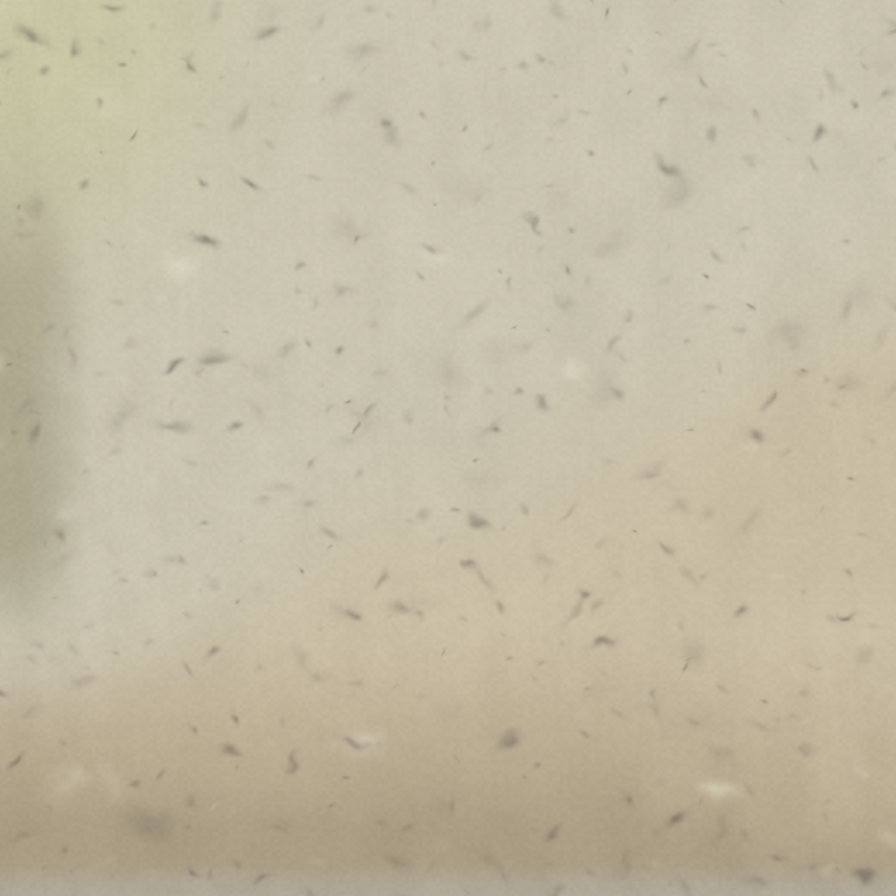
A WebGL 2 fragment shader for this texture:

```glsl
#version 300 es
precision highp float;
// Weathered pale stone: soft warm staining, blurred dark flecks and milky spots.

uniform vec2 u_resolution;
out vec4 fragColor;

const vec3 PALE_GREY = vec3(0.792, 0.770, 0.692);
const vec3 WARM_TAN = vec3(0.790, 0.742, 0.640);
const vec3 BROWN = vec3(0.715, 0.660, 0.555);
const vec3 DEEP_BROWN = vec3(0.655, 0.605, 0.505);
const vec3 BASE_GREY = vec3(0.700, 0.675, 0.620);
const vec3 OLIVE_SHADE = vec3(0.660, 0.640, 0.535);
const vec3 OLIVE_LIGHT = vec3(0.785, 0.775, 0.635);
const vec3 FLECK = vec3(0.400, 0.365, 0.345);
const vec3 MILK = vec3(0.885, 0.865, 0.785);
const float MOTTLE = 0.030;
const float GRAIN = 0.022;
const float GRAIN_CELLS = 260.0;
const float EDGE_WARP = 0.010;

float hash(vec2 p) {
    return fract(sin(dot(p, vec2(127.1, 311.7))) * 43758.5453);
}

float noise(vec2 p) {
    vec2 i = floor(p), f = fract(p);
    f = f * f * (3.0 - 2.0 * f);
    return mix(mix(hash(i), hash(i + vec2(1, 0)), f.x),
               mix(hash(i + vec2(0, 1)), hash(i + vec2(1, 1)), f.x), f.y);
}

float fbm(vec2 p) {
    float sum = 0.0, gain = 0.5;
    for (int i = 0; i < 5; i++) {
        sum += gain * noise(p);
        p = p * 2.03 + 17.3;
        gain *= 0.5;
    }
    return sum;
}

// Soft ellipses, at most one per cell, with random size, tilt and strength.
float blots(vec2 p, float cells, float density, float radius, float stretch, float seed) {
    vec2 home = floor(p * cells);
    float cover = 0.0;
    for (int y = -1; y <= 1; y++) {
        for (int x = -1; x <= 1; x++) {
            vec2 id = home + vec2(x, y);
            vec2 key = id + seed;
            if (hash(key + 5.7) > density) continue;
            vec2 centre = (id + vec2(hash(key), hash(key + 31.4))) / cells;
            float tilt = (hash(key + 12.9) - 0.5) * 2.4;
            float c = cos(tilt), s = sin(tilt);
            vec2 d = mat2(c, -s, s, c) * (p - centre);
            float size = radius * mix(0.55, 1.25, hash(key + 47.1));
            d /= size * vec2(mix(1.0, stretch, hash(key + 63.5)), 0.8);
            float strength = mix(0.25, 1.0, pow(hash(key + 81.2), 3.0));
            cover = max(cover, strength * exp(-1.6 * dot(d, d)));
        }
    }
    return cover;
}

// Broad staining: warm lower right, brown foot, olive left side.
vec3 staining(vec2 p) {
    float drift = fbm(p * 3.0 + 4.0) - 0.5;
    float warmLine = 0.20 + 0.46 * p.x + 0.15 * drift;
    vec3 color = mix(PALE_GREY, WARM_TAN, 1.0 - smoothstep(-0.14, 0.12, p.y - warmLine));

    float foot = p.y + 0.16 * drift - 0.03 * sin(p.x * 5.0);
    color = mix(color, BROWN, 1.0 - smoothstep(0.08, 0.29, foot));
    color = mix(color, DEEP_BROWN, 0.85 * (1.0 - smoothstep(0.02, 0.13, foot)));
    color = mix(color, BASE_GREY, 0.8 * (1.0 - smoothstep(0.0, 0.045, p.y)));

    float corner = 1.0 - smoothstep(0.05, 0.42, length((p - vec2(0.0, 1.0)) * vec2(1.0, 0.9)));
    color = mix(color, OLIVE_LIGHT, 0.85 * corner);
    float side = 1.0 - smoothstep(0.0, 0.09, p.x + 0.10 * drift);
    float band = smoothstep(0.25, 0.40, p.y) * (1.0 - smoothstep(0.62, 0.90, p.y));
    return mix(color, OLIVE_SHADE, 0.85 * side * band);
}

void main() {
    vec2 p = gl_FragCoord.xy / u_resolution;
    vec3 color = staining(p);

    // Cloudy mottling and faint upright streaks.
    color += MOTTLE * (fbm(p * 16.0) - 0.48);
    color += 0.5 * MOTTLE * (noise(p * vec2(38.0, 7.0) + 9.0) - 0.5);

    // Flecks and spots with ragged outlines.
    vec2 ragged = p + EDGE_WARP * (vec2(noise(p * 70.0), noise(p * 70.0 + 40.0)) - 0.5);
    float lower = 1.0 - smoothstep(0.1, 0.5, p.y);
    float smudges = blots(ragged, 9.0, 0.42, 0.020, 1.6, 3.0);
    float flecks = blots(ragged, 17.0, 0.48, 0.0085, 2.3, 21.0);
    float specks = blots(ragged, 30.0, 0.25, 0.0055, 1.6, 57.0);
    float milk = blots(ragged, 8.0, 0.30, 0.024, 1.4, 90.0);
    float motes = blots(ragged, 22.0, 0.20, 0.008, 1.6, 120.0);
    color = mix(color, MILK, 0.65 * milk + 0.30 * motes * (1.0 - milk));
    color = mix(color, FLECK, 0.22 * smudges);
    color = mix(color, FLECK, (0.50 + 0.12 * lower) * flecks);
    color = mix(color, FLECK, 0.42 * specks);

    // Fine grain.
    color += GRAIN * (noise(p * GRAIN_CELLS) - 0.5);
    fragColor = vec4(clamp(color, 0.0, 1.0), 1.0);
}
```
